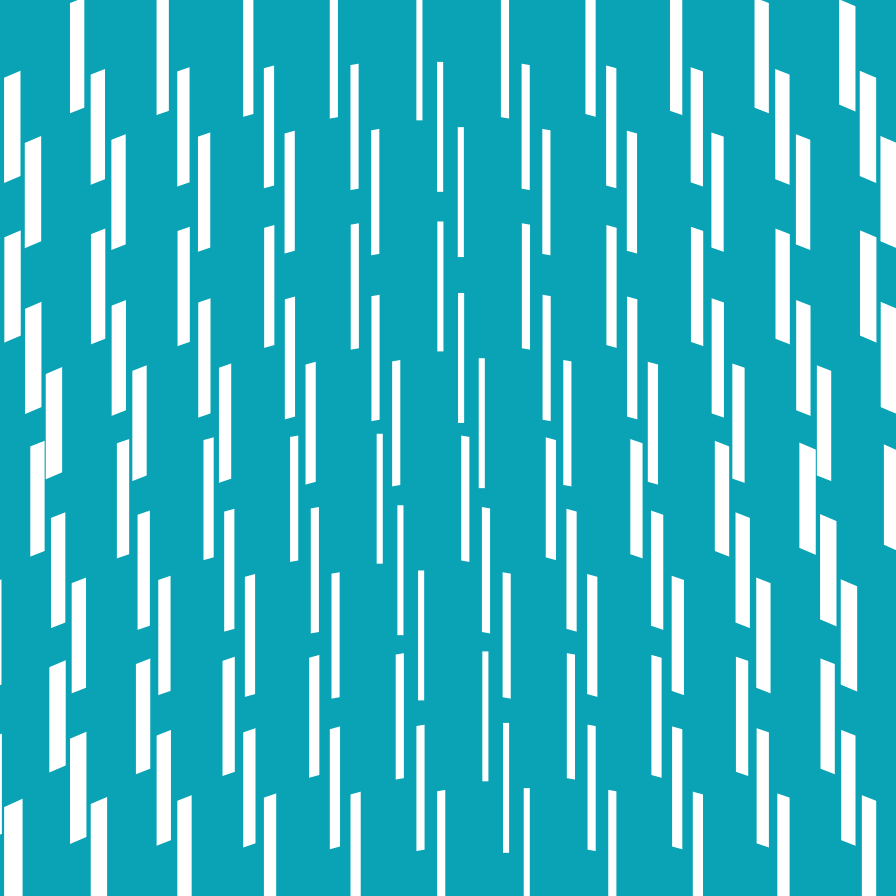
This pattern is drawn by a Shadertoy shader. Its source:

```glsl
const vec3 TEAL = vec3(0.04, 0.64, 0.71);
const vec3 WHITE = vec3(1.0);

const float PITCH = 0.0955;                     // spacing of bars along a row
const float STAGGER = 0.0231;                   // sideways shift of each row in a group
const vec3 ROW_DROP = vec3(0.0, 0.0798, 0.1526); // descent of each row in a group

// Coverage of a centred interval, smoothed over one pixel
float band(float offset, float halfSize, float pixel) {
    return clamp((halfSize - abs(offset)) / pixel + 0.5, 0.0, 1.0);
}

// Upright bar whose top and bottom edges fall by `fall` from left to right
float slantedBar(vec2 p, vec2 size, float fall, float pixel) {
    float skewedY = p.y + fall * p.x / size.x;
    return band(p.x, 0.5 * size.x, pixel) * band(skewedY, 0.5 * size.y, pixel);
}

// Row of bars that widen, shorten and slant away from the thinnest one
float fanRow(vec2 p, float pitch, float pixel) {
    float index = round(p.x / pitch);
    float rank = abs(index);
    vec2 size = vec2(0.0068 + 0.0023 * rank, 0.1450 - 0.0055 * rank);
    return slantedBar(vec2(p.x - index * pitch, p.y), size, 0.00156 * index, pixel);
}

// Three staggered rows stepping down to the right
float rowGroup(vec2 p, float pitch, float stagger, vec3 drop, float pixel) {
    float cover = 0.0;
    for (int i = 0; i < 3; i++) {
        vec2 rowCentre = vec2(stagger * float(i), -drop[i]);
        cover = max(cover, fanRow(p - rowCentre, pitch, pixel));
    }
    return cover;
}

void mainImage(out vec4 fragColor, in vec2 fragCoord) {
    vec2 uv = fragCoord / iResolution.y;
    float pixel = 1.0 / iResolution.y;

    // Thinnest bar in the first row of each group, top to bottom
    vec2 anchors[4] = vec2[4](
        vec2(0.4681, 0.9382), vec2(0.4915, 0.6803),
        vec2(0.4238, 0.4434), vec2(0.5417, 0.2005));

    float cover = 0.0;
    for (int i = 0; i < 4; i++) {
        cover = max(cover, rowGroup(uv - anchors[i], PITCH, STAGGER, ROW_DROP, pixel));
    }
    fragColor = vec4(mix(TEAL, WHITE, cover), 1.0);
}
```
